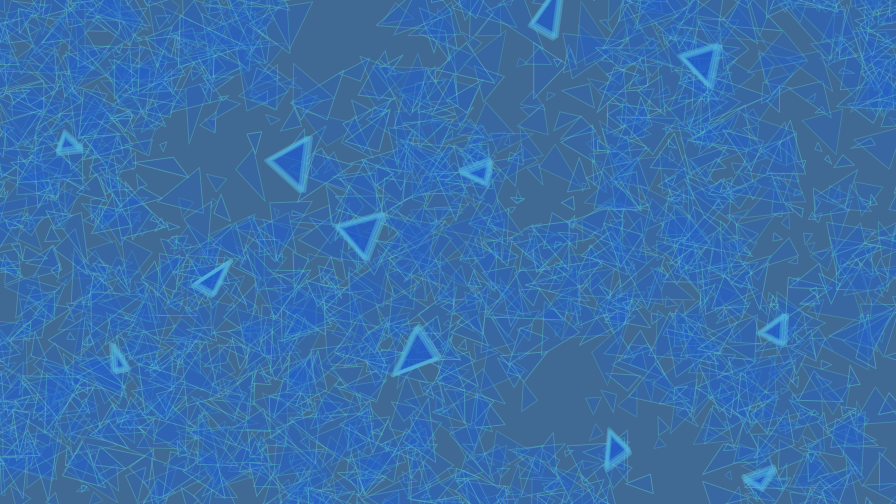
This background is drawn by a Shadertoy shader. Its source:

```glsl
vec3 hash3(vec3 p) {
    p = fract(p * vec3(0.1031, 0.1030, 0.0973));
    p += dot(p, p.yxz + 33.33);
    return fract((p.xxy + p.yxx) * p.zyx);
}

float valueNoise(vec2 p) {
    vec2 i = floor(p), f = fract(p);
    f = f * f * (3.0 - 2.0 * f);
    vec2 e = vec2(0.0, 1.0);
    float low = mix(hash3(vec3(i, 7.0)).x, hash3(vec3(i + e.yx, 7.0)).x, f.x);
    float high = mix(hash3(vec3(i + e.xy, 7.0)).x, hash3(vec3(i + e.yy, 7.0)).x, f.x);
    return mix(low, high, f.y);
}

// Three corners around the origin with uneven angles and radii
mat3x2 randomTriangle(float radius, float turn, vec3 seed) {
    vec3 bend = hash3(seed + 17.3), reach = hash3(seed + 41.7);
    mat3x2 corners;
    for (int k = 0; k < 3; k++) {
        float angle = turn + 2.0944 * float(k) + 1.4 * (bend[k] - 0.5);
        corners[k] = radius * mix(0.5, 1.0, reach[k]) * vec2(cos(angle), sin(angle));
    }
    return corners;
}

// Signed distance, negative inside
float triangleDistance(vec2 p, mat3x2 t) {
    vec2 u = t[1] - t[0], w = t[2] - t[0];
    float winding = sign(u.x * w.y - u.y * w.x);
    float nearest = 1e9, inner = 1e9;
    for (int k = 0; k < 3; k++) {
        vec2 e = t[(k + 1) % 3] - t[k], v = p - t[k];
        vec2 q = v - e * clamp(dot(v, e) / dot(e, e), 0.0, 1.0);
        nearest = min(nearest, dot(q, q));
        inner = min(inner, winding * (e.x * v.y - e.y * v.x));
    }
    return -sign(inner) * sqrt(nearest);
}

float fillMask(float d, float pixel) {
    return clamp(0.5 - d / pixel, 0.0, 1.0);
}

// Line coverage, kept at the right weight when thinner than a pixel
float lineMask(float d, float halfWidth, float pixel) {
    return min(clamp((halfWidth - abs(d)) / pixel + 0.5, 0.0, 1.0), 2.0 * halfWidth / pixel);
}

// Scattered fine triangles, thinned out by noise
vec3 drawShards(vec3 color, vec2 p, float pixel) {
    const float cellSize = 0.1;
    vec2 home = floor(p / cellSize);
    for (int y = -1; y <= 1; y++)
    for (int x = -1; x <= 1; x++)
    for (int n = 0; n < 13; n++) {
        vec2 cell = home + vec2(x, y);
        vec3 seed = vec3(cell + 50.0, float(n) * 3.7 + 1.0);
        vec3 place = hash3(seed), look = hash3(seed + 91.1);
        vec2 center = (cell + place.xy) * cellSize;
        float radius = mix(0.012, 0.088, pow(place.z, 1.3));
        vec2 local = p - center;
        if (dot(local, local) > pow(radius + 0.004, 2.0)) continue;
        float density = mix(0.15, 1.05, smoothstep(0.15, 0.8, valueNoise(center * 4.5 + 20.0)));
        if (look.x > density) continue;

        float d = triangleDistance(local, randomTriangle(radius, 6.2832 * look.y, seed));
        color = mix(color, vec3(0.14, 0.38, 0.79), 0.26 * fillMask(d, pixel));
        color = mix(color, vec3(0.35, 0.76, 0.77), mix(0.3, 0.58, look.z) * lineMask(d, 0.0009, pixel));
    }
    return color;
}

// A few bold triangles, each with stacked, slightly shifted rims
vec3 drawBoldTriangles(vec3 color, vec2 p, float pixel) {
    vec2 spacing = vec2(iResolution.x / iResolution.y / 4.0, 1.0 / 3.0);
    for (int i = 0; i < 12; i++) {
        vec3 seed = vec3(float(i) * 5.3 + 3.0, 12.0, 8.0);
        vec3 place = hash3(seed), look = hash3(seed + 63.0);
        vec2 center = (vec2(i % 4, i / 4) + place.xy) * spacing;
        vec2 local = p - center;
        if (dot(local, local) > 0.015) continue;

        mat3x2 corners = randomTriangle(mix(0.035, 0.078, place.z), -1.57 + 1.8 * (look.x - 0.5), seed);
        vec2 shift = 0.005 * vec2(cos(6.2832 * look.y), sin(6.2832 * look.y));
        float d = triangleDistance(local, corners);
        color = mix(color, vec3(0.12, 0.36, 0.79), 0.7 * fillMask(d, pixel));
        for (int k = 0; k < 3; k++) {
            d = triangleDistance(local - shift * float(k - 1), corners);
            color = mix(color, vec3(0.34, 0.74, 0.87), 0.42 * lineMask(d, 0.0035, pixel));
        }
    }
    return color;
}

void mainImage(out vec4 fragColor, in vec2 fragCoord) {
    float pixel = 1.0 / iResolution.y;
    vec2 p = fragCoord * pixel;
    vec3 color = vec3(0.25, 0.41, 0.58);
    color = drawShards(color, p, pixel);
    color = drawBoldTriangles(color, p, pixel);
    fragColor = vec4(color, 1.0);
}
```
